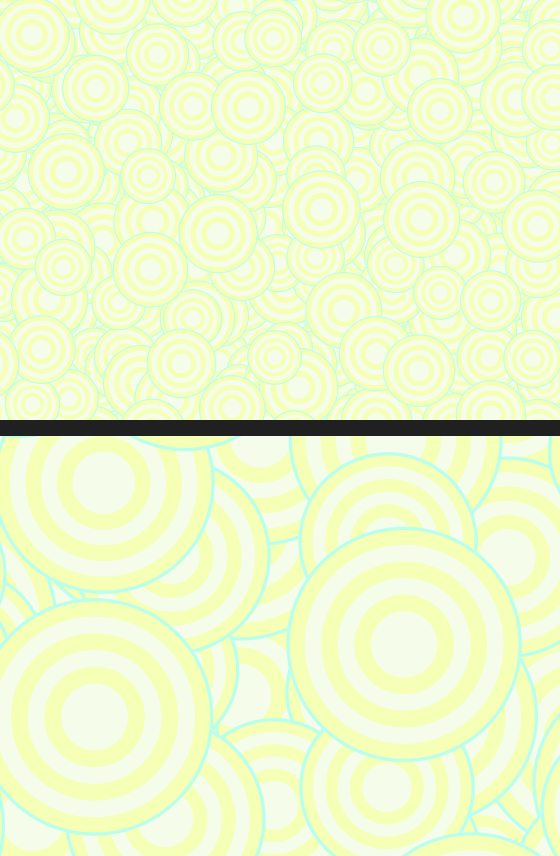
Top: the whole. Bottom: its middle third, enlarged.
A WebGL 1 fragment shader for this pattern:

```glsl
precision highp float;

// Dense heap of ringed discs in pale mint and lemon with thin aqua outlines.
// Several rotated, jittered grids of discs are stacked; each point keeps the
// two topmost discs so that the front edge blends smoothly over the one below.

uniform vec2 u_resolution;

// Lengths are fractions of the canvas height.
const int LAYERS = 6;
const float CELL = 0.15;
const float JITTER = 0.84;
const float MIN_RADIUS = 0.061;
const float MAX_RADIUS = 0.094;
const float HALF_LINE = 0.0013;
const float BANDS = 7.0;         // the centre spot spans two bands
const float LAYER_TURN = 0.73;   // rotation between layers, radians

const vec3 PALE = vec3(0.96, 0.99, 0.915);
const vec3 LEMON = vec3(0.96, 1.0, 0.71);
const vec3 AQUA = vec3(0.72, 1.0, 0.93);

float hash(vec2 p) {
  return fract(sin(dot(p, vec2(127.1, 311.7))) * 43758.5453);
}

// Antialiased step: 1 where the signed distance is positive.
float edge(float dist, float pixel) {
  return clamp(0.5 + dist / pixel, 0.0, 1.0);
}

// Colour and coverage of a disc at a distance from its centre.
vec4 ringedDisc(float dist, float radius, float pixel) {
  float bandWidth = radius / BANDS;
  float band = max(dist / bandWidth, 1.5);
  float stripe = abs(mod(band - 0.5, 2.0) - 1.0) - 0.5;
  vec3 color = mix(PALE, LEMON, edge(stripe * bandWidth, pixel));
  color = mix(color, AQUA, edge(dist - radius + HALF_LINE, pixel));
  return vec4(color, edge(radius + HALF_LINE - dist, pixel));
}

void main() {
  float pixel = 1.0 / u_resolution.y;
  vec2 p = gl_FragCoord.xy * pixel;

  vec4 front = vec4(PALE, 0.0);
  vec4 back = front;
  float frontDepth = -1.0;
  float backDepth = -1.0;

  for (int k = 0; k < LAYERS; k++) {
    // Turn and shift each layer so that the grids do not line up.
    float layer = float(k);
    float c = cos(layer * LAYER_TURN + 0.4);
    float s = sin(layer * LAYER_TURN + 0.4);
    vec2 shift = vec2(hash(vec2(layer, 3.7)), hash(vec2(layer, 8.2)));
    vec2 q = mat2(c, s, -s, c) * p / CELL + shift;

    for (int j = -1; j <= 1; j++) {
      for (int i = -1; i <= 1; i++) {
        vec2 cell = floor(q) + vec2(float(i), float(j));
        vec2 seed = cell + layer * vec2(37.0, 17.0);
        vec2 offset = vec2(hash(seed), hash(seed + 51.3)) - 0.5;
        vec2 center = cell + 0.5 + JITTER * offset;
        float radius = mix(MIN_RADIUS, MAX_RADIUS, hash(seed + 93.8));
        float depth = layer + hash(seed + 142.6);
        vec4 disc = ringedDisc(length(q - center) * CELL, radius, pixel);

        // Keep the two highest discs that cover this point.
        if (disc.a > 0.0) {
          if (depth > frontDepth) {
            back = front;
            backDepth = frontDepth;
            front = disc;
            frontDepth = depth;
          } else if (depth > backDepth) {
            back = disc;
            backDepth = depth;
          }
        }
      }
    }
  }

  vec3 color = mix(PALE, back.rgb, back.a);
  gl_FragColor = vec4(mix(color, front.rgb, front.a), 1.0);
}
```
